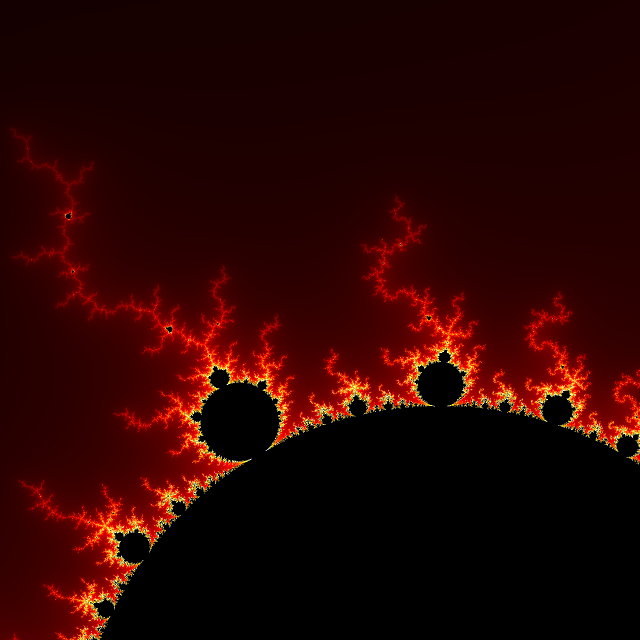
This background is drawn by a WebGL 1 fragment shader. Its source:

```glsl
precision highp float;
// Glowing red filaments and black bulbs along the period-2 disc of the Mandelbrot set.

#define VIEW_CENTER vec2(-1.083, 0.3095)
#define VIEW_WIDTH 0.44
#define MAX_STEPS 200
#define BAILOUT 64.0
#define HEAT_PER_STEP 0.02
#define COUNT_OFFSET 0.3
#define SAMPLES 2

uniform vec2 u_resolution;

// Fractional number of steps before the orbit escapes, or -1.0 inside the set.
float escapeCount(vec2 c) {
  // The large disc has an exact formula, so its orbits need no iteration.
  if (length(c - vec2(-1.0, 0.0)) < 0.25) return -1.0;

  vec2 z = vec2(0.0);
  for (int i = 1; i <= MAX_STEPS; i++) {
    z = vec2(z.x * z.x - z.y * z.y, 2.0 * z.x * z.y) + c;
    float radiusSquared = dot(z, z);
    if (radiusSquared > BAILOUT) {
      return float(i) - log2(0.5 * log2(radiusSquared)) + COUNT_OFFSET;
    }
  }
  return -1.0;
}

// Black to red to yellow to white, one channel after another.
vec3 heatColor(float heat) {
  return clamp(heat - vec3(0.0, 1.0, 2.0), 0.0, 1.0);
}

void main() {
  float canvasSize = min(u_resolution.x, u_resolution.y);
  vec3 color = vec3(0.0);

  // Average a small grid of samples to smooth the edges.
  for (int y = 0; y < SAMPLES; y++) {
    for (int x = 0; x < SAMPLES; x++) {
      vec2 jitter = (vec2(float(x), float(y)) + 0.5) / float(SAMPLES) - 0.5;
      vec2 position = (gl_FragCoord.xy + jitter - 0.5 * u_resolution) / canvasSize;
      float count = escapeCount(VIEW_CENTER + VIEW_WIDTH * position);
      color += heatColor(count * HEAT_PER_STEP);
    }
  }

  gl_FragColor = vec4(color / float(SAMPLES * SAMPLES), 1.0);
}
```
